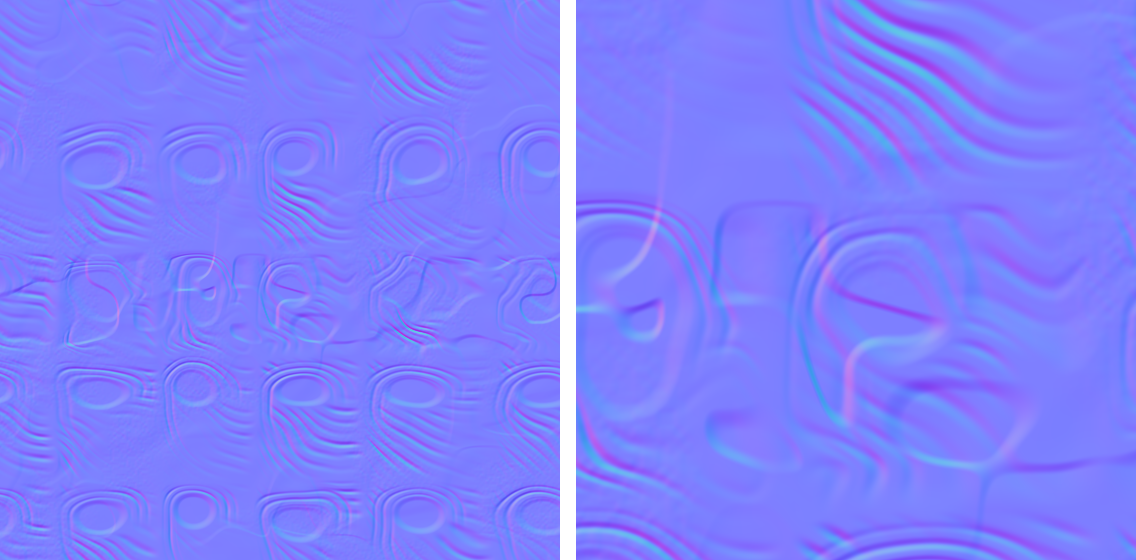
Left, the full canvas; right, a detail of the centre.
Give the GLSL for this texture map, as a WebGL 1 fragment shader.

```glsl
precision highp float;
uniform vec2 u_resolution;

float hash(vec2 p) {
  return fract(sin(dot(p, vec2(127.1, 311.7))) * 43758.5);
}

float noise(vec2 p) {
  vec2 i = floor(p), f = fract(p);
  f = f * f * f * (f * (f * 6.0 - 15.0) + 10.0);
  return mix(mix(hash(i), hash(i + vec2(1.0, 0.0)), f.x),
             mix(hash(i + vec2(0.0, 1.0)), hash(i + 1.0), f.x), f.y);
}

float ridge(float phase) {
  float s = 0.5 + 0.5 * sin(phase);
  return s * s;
}

// 1 inside the interval, fading to 0 across each soft end
float band(float x, float a, float b, float c, float d) {
  return smoothstep(a, b, x) * (1.0 - smoothstep(c, d, x));
}

float height(vec2 uv) {
  vec2 p = uv * 5.0;
  vec2 wobble = vec2(noise(p * 2.3), noise(p * 2.3 + 40.0)) - 0.5;

  // five uneven columns and four uneven rows, counted from the top left
  vec2 t = fract(vec2(uv.x - 0.098, 0.798 - uv.y) + 0.018 * wobble);
  vec2 turn = 6.2832 * t;
  vec2 grid = vec2(5.0 * t.x + 0.13 * (1.0 - cos(turn.x)),
                   4.0 * t.y + 0.16 * (1.0 - cos(turn.y)) - 0.15 * sin(turn.y));
  vec2 cell = floor(grid), f = fract(grid);
  float messy = 1.0 - min(abs(cell.y - 1.0), 1.0);
  float tall = step(2.5, cell.y);
  vec2 size = vec2(0.86 + 0.075 * cell.x, 1.22 - 0.31 * messy + 0.42 * tall);
  float inside = band(f.x, 0.0, 0.13, 0.86, 1.0) * band(f.y, 0.0, 0.1, 0.84, 1.0);
  vec2 q = vec2(f.x - 0.42, -f.y) * size + vec2(0.0, 0.36);
  q += messy * 0.25 * inside * (vec2(noise(p * 3.2 + 9.0), noise(p * 3.2 + 70.0)) - 0.5);

  // rounded eye
  vec2 jitter = vec2(hash(cell + 3.0), hash(cell + 8.0)) - 0.5;
  vec2 e = (q - 0.07 * jitter) * vec2(0.9 + 0.25 * jitter.y, 1.2);
  float r = length(e);
  float eye = 1.0 - smoothstep(0.15, 0.23, r);

  // arches over the eye that run down the left side and curl right
  float drop = min(e.y + 0.25, 0.0);
  float bow = length(vec2(e.x - 0.9 * drop * drop, max(e.y, 0.0)));
  float leftSide = 1.0 - smoothstep(-0.1, 0.12, e.x - 0.9 * drop * drop);
  float reach = mix(smoothstep(-0.2, 0.1, e.y), smoothstep(-0.95, -0.2, e.y), leftSide);
  float arches = band(bow, 0.18, 0.25, 0.36, 0.45) * reach;
  float ringWear = 0.25 + 1.0 * noise(vec2(bow * 9.0, e.x * 3.0 - e.y * 2.0) + cell * 7.0);
  float rings = ridge(bow * 78.0 + 3.0 * noise(p * 3.0) + 6.0 * hash(cell)) * arches * ringWear;

  // strands drop steeply at the left and flatten to the right
  float s = q.y + 0.75 * q.x - 0.6 * q.x * q.x;
  float fall = smoothstep(0.22, 0.36, r) * (1.0 - 0.85 * arches);
  float strandWear = noise(vec2(s * 8.0, q.x * 2.0) + cell * 11.0);
  strandWear *= smoothstep(0.1, 0.85, noise(p * 1.9 + 21.0)) * 1.5;
  float strands = ridge(s * 52.0 + 9.0 * noise(p * 2.4 + 5.0)) * fall * strandWear;

  float relief = 0.0115 * strands + (0.0075 * rings + 0.003 * arches
               + 0.012 * eye) * (1.0 - 0.4 * messy);

  // soft folds, a few swirls in the disturbed row, patches of fine grain
  float folds = 0.005 * noise(p * vec2(3.5, 5.0) + 2.0 * wobble);
  float swirl = noise(p * vec2(2.0, 3.0) + 2.5 * wobble + 60.0);
  swirl = 0.009 * smoothstep(0.38, 0.62, swirl) * (0.25 + 0.75 * messy * inside);
  float grain = 0.0012 * noise(p * 40.0) * smoothstep(0.4, 0.8, noise(p * 2.7 + 17.0));
  return relief * inside + folds + swirl + grain;
}

void main() {
  vec2 uv = gl_FragCoord.xy / u_resolution;
  vec2 d = vec2(0.0013, 0.0);
  vec2 slope = vec2(height(uv + d.xy) - height(uv - d.xy),
                    height(uv + d.yx) - height(uv - d.yx)) / (2.0 * d.x * 5.0);

  // normal encoded with green pointing down
  vec3 n = normalize(vec3(-slope.x, slope.y, 1.0));
  gl_FragColor = vec4(n * 0.5 + vec3(0.492, 0.498, 0.5), 1.0);
}
```
